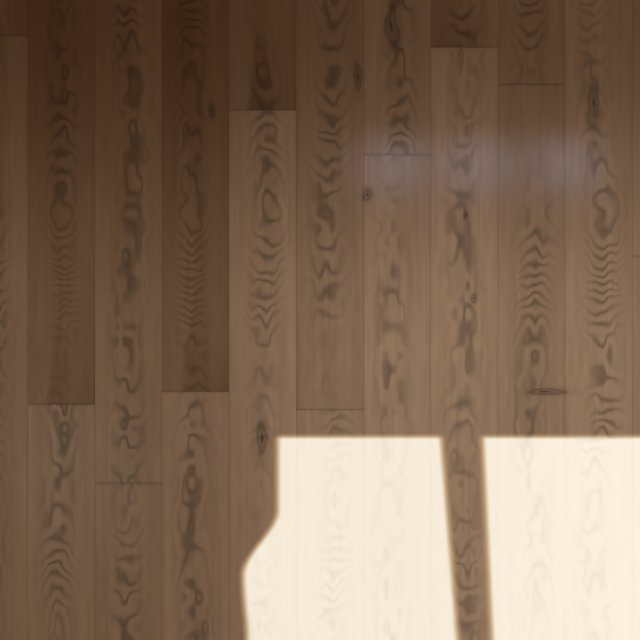
A WebGL 2 fragment shader for this texture:

```glsl
#version 300 es
precision highp float;
// Oak plank floor with a soft sheen and two patches of window sunlight.
uniform vec2 u_resolution;
out vec4 fragColor;

const float PLANK_WIDTH = 0.105;
const float PLANK_OFFSET = 0.043;
const float RING_COUNT = 17.0;
const float RING_DEPTH = 0.24;
const float STREAK_DEPTH = 0.10;
const float SUN_TOP = 0.319;
const float SUN_BLUR = 0.009;
const vec3 WOOD_DARK = vec3(0.265, 0.175, 0.108);
const vec3 WOOD_LIGHT = vec3(0.575, 0.465, 0.370);
const vec3 SHEEN = vec3(0.52, 0.46, 0.47);
const vec3 GREY_WASH = vec3(0.46, 0.39, 0.32);
const vec3 SUNLIT = vec3(0.968, 0.925, 0.850);
const vec3 FRINGE = vec3(0.95, 0.80, 0.57);

// Per plank, left to right: height of the end joint, tone above and below it.
const float JOINT[11] = float[](0.944, 0.368, 0.245, 0.388, 0.828, 0.360,
                                0.758, 0.926, 0.868, 0.314, 0.600);
const float TONE_ABOVE[11] = float[](-0.05, -0.11, -0.02, -0.14, -0.06, -0.06,
                                     -0.03, -0.07, -0.06, 0.02, 0.0);
const float TONE_BELOW[11] = float[](0.0, 0.03, 0.0, 0.04, 0.07, 0.0,
                                     0.02, 0.05, -0.05, 0.02, 0.0);
// Knots: centre and radii.
const vec4 KNOTS[9] = vec4[](
  vec4(0.407, 0.315, 0.012, 0.034), vec4(0.742, 0.534, 0.007, 0.010),
  vec4(0.726, 0.664, 0.005, 0.007), vec4(0.928, 0.840, 0.011, 0.034),
  vec4(0.331, 0.827, 0.006, 0.015), vec4(0.614, 0.960, 0.012, 0.045),
  vec4(0.574, 0.696, 0.010, 0.012), vec4(0.853, 0.388, 0.032, 0.007),
  vec4(0.559, 0.880, 0.007, 0.028));

float hash(vec2 p) {
  return fract(sin(dot(p, vec2(127.1, 311.7))) * 43758.5);
}

float noise(vec2 p) {
  vec2 i = floor(p), f = fract(p);
  f = f * f * (3.0 - 2.0 * f);
  return mix(mix(hash(i), hash(i + vec2(1, 0)), f.x),
             mix(hash(i + vec2(0, 1)), hash(i + vec2(1, 1)), f.x), f.y);
}

// Growth rings of a log sliced lengthwise: tall arches along the plank heart.
float ringLines(float across, float y, float seed) {
  float d = across - 0.5 - 0.28 * (noise(vec2(seed * 7.3, y * 6.0)) - 0.5);
  float depth = 0.15 + 1.1 * noise(vec2(seed * 3.1, y * 4.5));
  float warp = 0.06 * noise(vec2(across * 9.0 + seed, y * 45.0));
  float ring = 0.5 + 0.5 * sin(6.2832 * RING_COUNT * (length(vec2(d, depth)) + warp));
  float gate = smoothstep(0.2, 0.65, noise(vec2(seed * 5.7, y * 5.0)));
  return ring * ring * exp(-d * d * 26.0) * (0.2 + 0.8 * gate);
}

// Soft inside test between two edges.
float span(float a, float b, float x, float blur) {
  return smoothstep(a - blur, a + blur, x) * (1.0 - smoothstep(b - blur, b + blur, x));
}

float sunCoverage(vec2 p) {
  float left = mix(0.379, 0.433, smoothstep(0.100, 0.205, p.y));
  left += 0.006 * smoothstep(0.1, 0.0, p.y);
  float slope = 1.0 - p.y / SUN_TOP;
  float panes = span(left, 0.690 + 0.026 * slope, p.x, SUN_BLUR)
              + span(0.753 + 0.015 * slope, 1.2, p.x, SUN_BLUR);
  return panes * (1.0 - smoothstep(SUN_TOP - 0.007, SUN_TOP + 0.005, p.y));
}

void main() {
  vec2 p = gl_FragCoord.xy / u_resolution;
  float px = 1.0 / u_resolution.y;

  // Plank layout
  float column = (p.x - PLANK_OFFSET) / PLANK_WIDTH;
  float across = fract(column);
  int plank = clamp(int(floor(column)) + 1, 0, 10);
  float rise = p.y - JOINT[plank];
  float above = smoothstep(-px, px, rise);
  float seed = float(plank) * 2.0 + step(0.0, rise) + 1.0;

  // Broad light falloff and plank tones
  float rightward = smoothstep(0.2, 0.65, p.x);
  float downward = smoothstep(0.0, 0.55, 1.0 - p.y);
  float tone = mix(0.05, 0.27, rightward) + downward * mix(0.47, 0.64, rightward);
  tone += mix(TONE_BELOW[plank], TONE_ABOVE[plank], above);
  tone += 0.09 * (noise(vec2(p.x * 45.0, p.y * 3.0 + seed)) - 0.5);

  // Dark heartwood ending at the joint of the contrasting planks
  float side = plank > 5 ? 1.0 - across : across;
  float heart = smoothstep(0.24, 0.34, side - 1.1 * max(rise, 0.0))
              * above * exp(-max(rise, 0.0) * 9.0);
  tone -= 0.17 * heart * smoothstep(0.09, 0.13, TONE_BELOW[plank] - TONE_ABOVE[plank]);
  vec3 wood = mix(WOOD_DARK, WOOD_LIGHT, tone);

  // Grain, seams and knots
  float streak = noise(vec2(p.x * 210.0, p.y * 9.0 + seed * 5.0)) * 0.6
               + noise(vec2(p.x * 130.0, p.y * 40.0)) * 0.4 - 0.5;
  float rings = ringLines(across, p.y, seed);
  float seam = exp(-min(across, 1.0 - across) * PLANK_WIDTH / 0.0012);
  float endLine = exp(-abs(rise) / 0.0015);
  float knots = 0.0;
  for (int i = 0; i < 9; i++) {
    vec2 q = (p - KNOTS[i].xy) / KNOTS[i].zw;
    q.x += 0.7 * (noise(p * vec2(40.0, 60.0)) - 0.5);
    knots = max(knots, exp(-1.4 * dot(q, q)) * (0.75 + 0.25 * cos(length(q) * 9.0)));
  }
  float grain = (1.0 + STREAK_DEPTH * streak) * (1.0 - RING_DEPTH * rings)
              * (1.0 - 0.10 * seam) * (1.0 - 0.16 * endLine) * (1.0 - 0.42 * knots);

  // Sheen band of three blurred reflections, and a pale wash at lower left
  float sheen = 0.0;
  for (int i = 0; i < 3; i++) {
    vec2 q = (p - vec2(0.615 + 0.135 * float(i), 0.742)) / vec2(0.062, 0.052);
    sheen += exp(-dot(q, q));
  }
  sheen *= 1.0 - smoothstep(0.775, 0.825, p.y);
  vec2 w = (p - vec2(0.13, 0.26)) / vec2(0.13, 0.13);
  wood = mix(wood, GREY_WASH, 0.4 * exp(-dot(w, w)));
  wood = mix(wood, SHEEN, 0.62 * min(sheen, 1.0)) * grain;

  // Sunlight with a warm fringe; the grain is nearly washed out
  float sun = sunCoverage(p);
  vec3 lit = SUNLIT * mix(1.0, grain, 0.17) + 0.02 * smoothstep(0.6, 1.0, p.x);
  lit = mix(FRINGE, lit, smoothstep(0.3, 1.0, sun));
  fragColor = vec4(mix(wood, lit, sun), 1.0);
}
```
